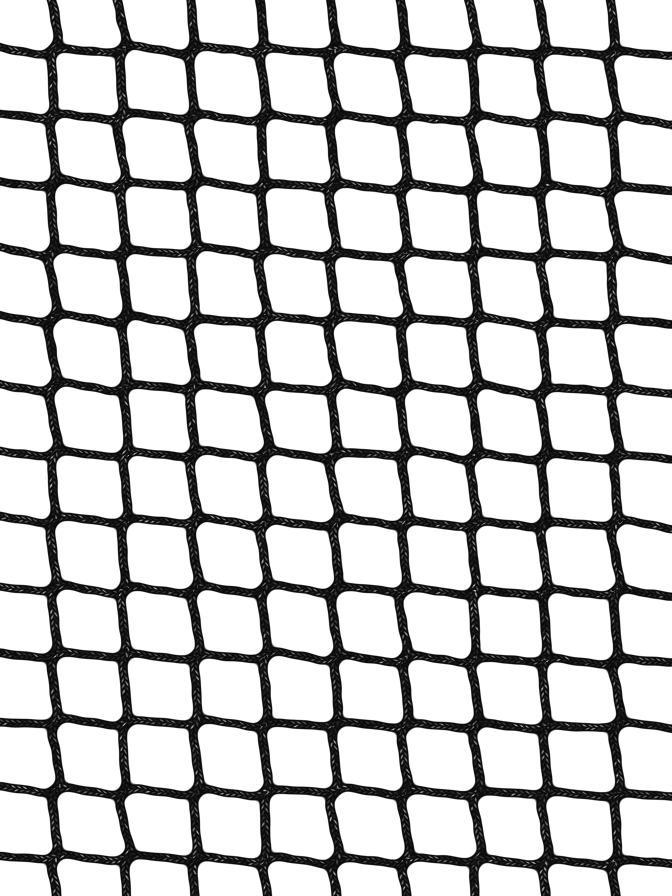
Reproduce this pattern procedurally as a Shadertoy shader.

```glsl
// Black braided square-mesh netting on white: two families of wavy cords
// cross on a jittered grid, blend into knots with rounded mesh corners,
// and carry a two-row chevron braid with scattered glossy flecks.

// Lengths are in canvas widths.
const vec2  PITCH       = vec2(0.1042, 0.1003);
const vec2  ORIGIN      = vec2(0.0805, 0.0538);   // lowest left knot
const vec2  CENTRE      = vec2(0.5, 0.6667);
const vec2  LEAN        = vec2(0.004, 0.007);     // slight tilt of the net
const vec2  HALF_WIDTH  = vec2(0.0063, 0.0071);   // horizontal, vertical cords
const float KNOT_RADIUS = 0.0098;
const float FILLET      = 0.011;
const float STITCH      = 0.0085;

// Fractions of a mesh.
const float KNOT_JITTER = 0.045;
const float SWAY        = 0.034;
const float BOW         = 0.045;

const vec3  PAPER = vec3(1.0);
const vec3  INK   = vec3(0.035);
const vec3  GLOSS = vec3(0.66);
const float TAU   = 6.2831853;

float hash(vec2 p) {
    vec3 q = fract(p.xyx * 0.1031);
    q += dot(q, q.yzx + 33.33);
    return fract((q.x + q.y) * q.z);
}

float noise(vec2 p) {
    vec2 i = floor(p), f = fract(p);
    f = f * f * (3.0 - 2.0 * f);
    return mix(mix(hash(i), hash(i + vec2(1, 0)), f.x),
               mix(hash(i + vec2(0, 1)), hash(i + vec2(1, 1)), f.x), f.y);
}

float smoothMin(float a, float b, float k) {
    float h = max(k - abs(a - b), 0.0) / k;
    return min(a, b) - 0.25 * h * h * k;
}

// Signed offset across the nearest cord; g = (along, across) in meshes.
float acrossCord(vec2 g, float seed) {
    float row = round(g.y), t = fract(g.x);
    vec2 id = vec2(floor(g.x), row) + seed;
    float knots = mix(hash(id), hash(id + vec2(1, 0)), smoothstep(0.0, 1.0, t)) - 0.5;
    float sway = (0.55 + 0.9 * hash(id + 7.3)) * (sin(TAU * t) + 0.35 * sin(2.0 * TAU * t));
    float bow = (hash(id + 19.7) - 0.5) * sin(0.5 * TAU * t);
    return g.y - row - KNOT_JITTER * knots - SWAY * sway - BOW * bow;
}

// Cord half width, swelling slightly along its length.
float cordHalfWidth(float halfWidth, vec2 g, float seed) {
    return halfWidth * (0.93 + 0.14 * noise(vec2(g.x * 7.0, round(g.y) * 5.0 + seed)));
}

// Brightness of the braid; c runs from -1 to 1 across the cord.
float braid(float along, float c, float seed) {
    float side = step(0.0, c);
    float s = along / STITCH + 0.5 * side + 0.9 * abs(c);
    float shine = hash(vec2(floor(s), seed + 11.0 * side));
    vec2 q = vec2((fract(s) - 0.5) / 0.42, (abs(c) - 0.42) / 0.5);
    float fleck = 1.0 - smoothstep(0.1, 1.0, length(q));
    return fleck * mix(0.12, 1.0, shine * shine);
}

void mainImage(out vec4 fragColor, in vec2 fragCoord) {
    vec2 uv = fragCoord / iResolution.x;
    float px = 1.0 / iResolution.x;
    vec2 g = (uv - ORIGIN + LEAN * (uv - CENTRE).yx) / PITCH;

    // Cord offsets: x for the horizontal family, y for the vertical one
    vec2 across = vec2(acrossCord(g, 40.0), acrossCord(g.yx, 90.0)) * PITCH.yx;
    vec2 halfW = vec2(cordHalfWidth(HALF_WIDTH.x, g, 3.0),
                      cordHalfWidth(HALF_WIDTH.y, g.yx, 61.0));

    // Net outline with filleted corners and knots
    vec2 edge = abs(across) - halfW;
    float d = smoothMin(edge.x, edge.y, FILLET);
    d = min(d, length(across) - KNOT_RADIUS);

    // Braid of the cord on top, with tangled strands in the knots
    vec2 c = across / halfW;
    float rowBraid = braid(g.x * PITCH.x, c.x, round(g.y) + 20.0);
    float columnBraid = braid(g.y * PITCH.y, c.y, round(g.x) + 70.0);
    float knot = 1.0 - smoothstep(0.6, 1.2, length(across) / KNOT_RADIUS);
    float tangle = step(0.5, noise(uv / STITCH * 1.4));
    float onTop = mix(step(abs(c.y), abs(c.x)), tangle, knot);
    float shine = mix(rowBraid, columnBraid, onTop);

    // Fibre grain, and dark shading towards the rim
    float grain = noise(uv * 480.0);
    float body = smoothstep(0.0, 0.004, -d);
    vec3 cord = mix(INK, GLOSS, body * (shine * (0.6 + 0.6 * grain) + 0.09 * grain * grain));

    float cover = 1.0 - smoothstep(-0.8 * px, 0.8 * px, d);
    fragColor = vec4(mix(PAPER, cord, cover), 1.0);
}
```
